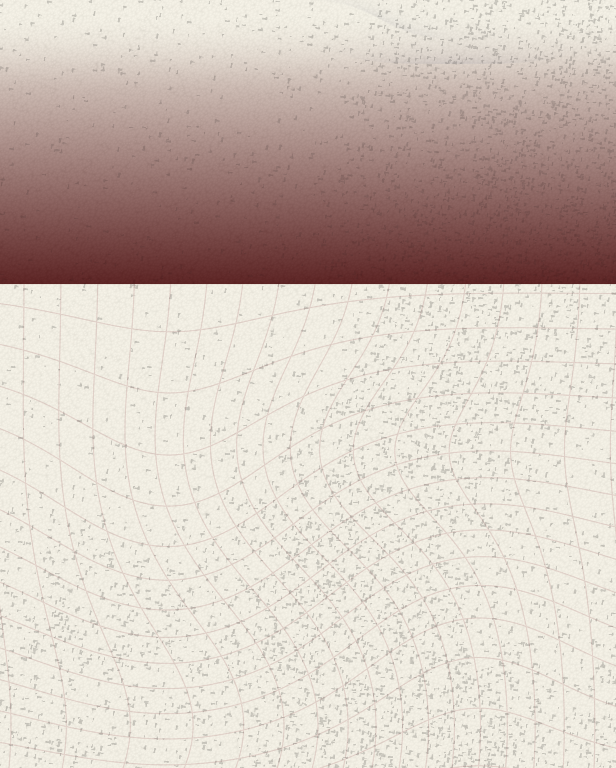
A Shadertoy shader for this background:

```glsl
// Cream paper with a wine-red fade across the top and a fine warped grid below.
// Gaussian swells bend the grid coordinates; cellular noise, thinned by a
// smooth density map, gives the sparse slanted paper flecks.

vec2 hash2(vec2 cell) {
    vec3 h = fract(cell.xyx * vec3(0.1031, 0.1030, 0.0973));
    h += dot(h, h.yzx + 33.33);
    return fract((h.xx + h.yz) * h.zy);
}

// Scaled distance to the nearest cell point; only the share "keep" exists
float cellular(vec2 q, float keep) {
    vec2 base = floor(q);
    float nearest = 4.0;
    for (int j = -1; j <= 1; j++)
        for (int i = -1; i <= 1; i++) {
            vec2 cell = base + vec2(i, j);
            vec2 trait = hash2(cell + 71.0);
            float dist = length(cell + hash2(cell) - q) / mix(0.6, 1.4, trait.y);
            if (trait.x < keep) nearest = min(nearest, dist);
        }
    return nearest;
}

float swell(vec2 p, vec2 center, vec2 spread) {
    vec2 d = (p - center) / spread;
    return exp(-0.5 * dot(d, d));
}

// Antialiased thin line at every whole value of the coordinate
float gridLine(float coord, float pixel) {
    float slope = length(vec2(dFdx(coord), dFdy(coord))) / pixel;
    float dist = abs(fract(coord + 0.5) - 0.5) / max(slope, 0.001);
    return 1.0 - smoothstep(0.0, 0.0005 + 0.8 * pixel, dist);
}

float fleckDensity(vec2 p, float horizon) {
    float upper = 0.15 + 0.85 * smoothstep(0.3, 0.7, p.x);
    float bandX = 0.54 + 0.1 * cos((p.y - 0.36) * 7.0);
    float lower = 0.1 + 0.9 * exp(-pow((p.x - bandX) / 0.17, 2.0));
    lower += 0.6 * swell(p, vec2(0.03, 0.86), vec2(0.15, 0.13));
    lower += 0.5 * swell(p, vec2(0.7, 0.98), vec2(0.2, 0.15));
    return clamp(p.y < horizon ? upper : lower, 0.0, 1.0);
}

void mainImage(out vec4 fragColor, in vec2 fragCoord) {
    // Canvas height is one unit, y runs downward
    vec2 uv = fragCoord / iResolution.xy;
    vec2 p = vec2(uv.x * 0.8, 1.0 - uv.y);
    float pixel = 1.0 / iResolution.y;
    float horizon = 0.37;
    float below = smoothstep(-0.5 * pixel, 0.5 * pixel, p.y - horizon);
    vec3 cream = vec3(0.940, 0.927, 0.884);

    // Upper fade
    float fade = clamp((p.y - 0.022) / (horizon - 0.022), 0.0, 1.0);
    fade *= smoothstep(-0.02, 0.12, p.y);
    vec3 upper = mix(cream, vec3(0.36, 0.14, 0.14), fade);

    // Pale blue-gray folds near the top right
    float basin = 0.084 - 0.04 * pow(abs(p.x - 0.59) / 0.195, 4.0) - p.y;
    float depth = max(basin, 0.0);
    float fold = smoothstep(0.0, 0.002, basin);
    fold *= 0.5 * exp(-depth * 300.0) + 0.4 * exp(-depth * 45.0);
    fold *= swell(p, vec2(0.59, 0.08), vec2(0.07, 0.2));
    float curl = 0.027 + 0.027 * tanh((p.x - 0.495) / 0.052) - p.y;
    float curlShade = smoothstep(0.0, 0.003, curl) * exp(-max(curl, 0.0) * 90.0);
    fold += 0.5 * curlShade * swell(p, vec2(0.5, 0.03), vec2(0.05, 0.05));
    upper = mix(upper, vec3(0.68, 0.67, 0.69), 0.5 * fold);

    // Warped grid
    float across = p.x
        + 0.113 * swell(p, vec2(0.456, 0.599), vec2(0.156, 0.100))
        - 0.145 * swell(p, vec2(0.365, 0.944), vec2(0.200, 0.156));
    float down = p.y
        - 0.142 * swell(p, vec2(0.221, 0.716), vec2(0.150, 0.195))
        + 0.098 * swell(p, vec2(0.612, 0.807), vec2(0.130, 0.150));
    float grid = max(gridLine((across - 0.0313) / 0.0482, pixel),
                     gridLine((down - 0.336) / 0.0469, pixel));
    vec3 lower = mix(cream, vec3(0.80, 0.69, 0.67), 0.48 * grid);

    vec3 color = mix(upper, lower, below);

    // Slanted flecks with wavy outlines, then the fine paper tooth
    vec2 slant = mat2(0.8, 0.6, -0.6, 0.8) * p;
    vec2 wavy = slant + 0.0012 * sin(slant.yx * vec2(710.0, 930.0));
    float density = fleckDensity(p, horizon);
    float spot = cellular(wavy * vec2(140.0, 210.0), 0.42 * density);
    float fleck = 1.0 - smoothstep(0.18, 0.45, spot);
    color *= 1.0 - 0.17 * fleck * mix(1.0 - 0.6 * fade, 1.0, below);
    float tooth = cellular(slant * vec2(260.0, 340.0) + 17.0, 1.0) - 0.47;
    color -= 0.055 * tooth * (1.0 - 0.5 * fade * (1.0 - below));

    fragColor = vec4(clamp(color, 0.0, 1.0), 1.0);
}
```
